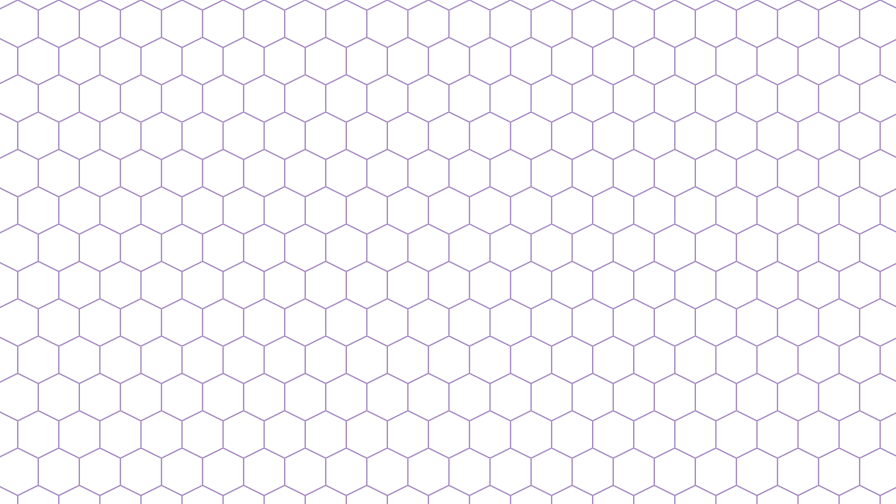
This pattern is drawn by a Shadertoy shader. Its source:

```glsl
#define CELLS_ACROSS 21.818
#define ROWS_DOWN 13.5
#define CORNER_RISE 0.273
#define LINE_WIDTH 0.00275
#define FIRST_CENTER_X 0.0352
#define LINE_COLOR vec3(0.655, 0.55, 0.775)
#define PAPER_COLOR vec3(1.0)

// Signed distance to the hexagon outline, positive inside; p is from its center.
float hexagonInset(vec2 p, float halfWidth, float halfHeight, float rise) {
    p = abs(p);
    vec2 slantNormal = normalize(vec2(rise, halfWidth));
    float slant = dot(slantNormal, vec2(0.0, halfHeight) - p);
    return min(halfWidth - p.x, slant);
}

// Offset from the nearest point of a rectangular lattice.
vec2 wrapCentered(vec2 p, vec2 period) {
    return (fract(p / period + 0.5) - 0.5) * period;
}

// Share of a pixel covered by a line at distance d.
float lineCoverage(float d, float width, float pixel) {
    float near = max(d - 0.5 * pixel, -0.5 * width);
    float far = min(d + 0.5 * pixel, 0.5 * width);
    return clamp((far - near) / pixel, 0.0, 1.0);
}

void mainImage(out vec4 fragColor, in vec2 fragCoord) {
    // Height units, measured down from the top left
    float pixel = 1.0 / iResolution.y;
    vec2 p = vec2(fragCoord.x, iResolution.y - fragCoord.y) * pixel;

    float cellWidth = iResolution.x * pixel / CELLS_ACROSS;
    float rowHeight = 1.0 / ROWS_DOWN;
    float rise = CORNER_RISE * rowHeight;
    vec2 halfSize = 0.5 * vec2(cellWidth, rowHeight + rise);

    // Even and odd rows are two lattices, staggered by half a cell
    vec2 period = vec2(cellWidth, 2.0 * rowHeight);
    vec2 fromFirst = p - vec2(FIRST_CENTER_X, halfSize.y);
    vec2 evenCell = wrapCentered(fromFirst, period);
    vec2 oddCell = wrapCentered(fromFirst - 0.5 * period, period);

    float edgeDistance = max(hexagonInset(evenCell, halfSize.x, halfSize.y, rise),
                             hexagonInset(oddCell, halfSize.x, halfSize.y, rise));

    float ink = lineCoverage(edgeDistance, LINE_WIDTH, pixel);
    fragColor = vec4(mix(PAPER_COLOR, LINE_COLOR, ink), 1.0);
}
```
